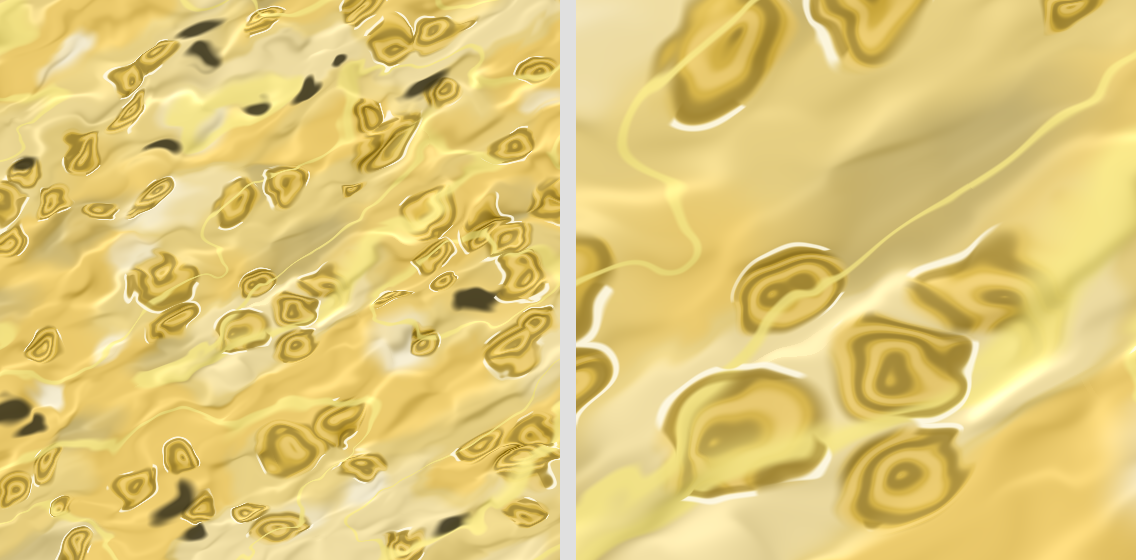
Left, the full canvas; right, a detail of the centre.
This texture is drawn by a WebGL 1 fragment shader. Its source:

```glsl
precision highp float;
uniform vec2 u_resolution;

// Colours
const vec3 SAND = vec3(0.90, 0.81, 0.51);
const vec3 HONEY = vec3(0.92, 0.79, 0.42);
const vec3 CREAM = vec3(0.93, 0.86, 0.63);
const vec3 LEMON = vec3(0.96, 0.90, 0.52);
const vec3 OCHRE = vec3(0.83, 0.69, 0.25);
const vec3 OLIVE = vec3(0.62, 0.51, 0.18);
const vec3 KHAKI = vec3(0.75, 0.68, 0.44);
const vec3 PEARL = vec3(0.96, 0.93, 0.83);
const vec3 SOOT = vec3(0.20, 0.18, 0.10);

// Grain direction in radians, distortion and relief
const float SLANT = 0.45;
const float SWAY = 0.05;
const float RIPPLE = 0.02;
const float RELIEF = 0.32;

// Cells per canvas, along and across the grain
const vec2 TONE_SCALE = vec2(5.0, 13.0);
const vec2 VEIN_SCALE = vec2(4.5, 12.0);
const vec2 FOLD_SCALE = vec2(13.0, 34.0);
const vec2 POCKET_SCALE = vec2(10.0, 14.0);
const vec2 SMEAR_SCALE = vec2(4.5, 9.0);
const vec2 PEARL_SCALE = vec2(7.0, 10.0);
const vec2 BLOT_SCALE = vec2(10.0, 18.0);

// Part of the cells that hold a spot
const float POCKET_SHARE = 0.40;
const float SMEAR_SHARE = 0.20;
const float PEARL_SHARE = 0.13;
const float BLOT_SHARE = 0.07;

vec2 hash2(vec2 cell) {
  vec3 h = fract(cell.xyx * vec3(0.1031, 0.1030, 0.0973));
  h += dot(h, h.yzx + 33.33);
  return fract((h.xx + h.yz) * h.zy);
}

// Cellular noise: random cell values blended by distance
float blendCells(vec2 p) {
  vec2 cell = floor(p), local = fract(p);
  float total = 0.0, weights = 0.0;
  for (int y = -1; y <= 1; y++) {
    for (int x = -1; x <= 1; x++) {
      vec2 o = vec2(float(x), float(y));
      vec2 d = o + hash2(cell + o) - local;
      float w = exp(-5.0 * dot(d, d));
      total += w * hash2(cell + o + 71.0).x;
      weights += w;
    }
  }
  return total / weights;
}

vec2 blendCells2(vec2 p) {
  return vec2(blendCells(p), blendCells(p + 40.0));
}

// Height of scattered spots: 1 at the centre, 0 at the rim
float scatter(vec2 p, float share, float seed) {
  vec2 cell = floor(p), local = fract(p);
  float height = 0.0;
  for (int y = -1; y <= 1; y++) {
    for (int x = -1; x <= 1; x++) {
      vec2 o = vec2(float(x), float(y));
      vec2 centre = o + 0.2 + 0.6 * hash2(cell + o + seed);
      vec2 kind = hash2(cell + o + seed + 19.0);
      float radius = mix(0.30, 0.65, kind.y);
      float spot = 1.0 - length(centre - local) / radius;
      height = max(height, step(kind.x, share) * spot);
    }
  }
  return height;
}

void main() {
  vec2 uv = gl_FragCoord.xy / min(u_resolution.x, u_resolution.y);
  float c = cos(SLANT), s = sin(SLANT);
  vec2 p = vec2(c * uv.x + s * uv.y, c * uv.y - s * uv.x) + 3.0;

  // Bend the grain
  p += SWAY * (blendCells2(p * vec2(9.0, 16.0)) - 0.5);
  p += RIPPLE * (blendCells2(p * vec2(26.0, 38.0)) - 0.5);

  // Soft ground
  float tone = blendCells(p * TONE_SCALE);
  float fold = blendCells(p * FOLD_SCALE);
  vec3 color = mix(SAND, HONEY, smoothstep(0.45, 0.68, tone));
  color = mix(color, CREAM, 1.0 - smoothstep(0.22, 0.40, tone));

  // Grey and pearly smears, streaked by the folds
  float smear = scatter(p * SMEAR_SCALE, SMEAR_SHARE, 31.0);
  color = mix(color, KHAKI, smoothstep(0.0, 0.5, smear) * mix(0.3, 1.0, fold));
  float pearl = scatter(p * PEARL_SCALE, PEARL_SHARE, 53.0);
  color = mix(color, PEARL, smoothstep(0.05, 0.6, pearl) * mix(0.5, 1.0, fold));

  // Banded olive pockets
  float pocket = scatter(p * POCKET_SCALE, POCKET_SHARE, 5.0);
  float band = 0.5 + 0.5 * sin(13.0 * pocket + 14.0 * fold);
  vec3 filling = mix(OCHRE, OLIVE, smoothstep(0.45, 1.0, band));
  filling = mix(HONEY, filling, smoothstep(0.0, 0.4, band));
  color = mix(color, filling, 0.85 * smoothstep(0.04, 0.28, pocket));

  // Pale winding veins
  float vein = abs(blendCells(p * VEIN_SCALE + 21.0) - 0.5);
  color = mix(color, LEMON, 0.85 * (1.0 - smoothstep(0.015, 0.06, vein)));

  // Embossed folds
  vec2 lightStep = vec2(0.004, -0.008);
  color += RELIEF * (fold - blendCells((p + lightStep) * FOLD_SCALE));

  // Dark blots, and glints with shadows on broken pocket rims
  float blot = scatter(p * BLOT_SCALE, BLOT_SHARE, 87.0);
  color = mix(color, SOOT, 0.85 * smoothstep(0.2, 0.65, blot));
  float broken = smoothstep(0.56, 0.68, blendCells(p * vec2(30.0, 40.0) + 9.0));
  float shade = 1.0 - smoothstep(0.02, 0.09, abs(pocket - 0.22));
  float glint = 1.0 - smoothstep(0.02, 0.07, abs(pocket - 0.10));
  color = mix(color, OLIVE, 0.6 * broken * shade);
  color = mix(color, vec3(1.0, 0.98, 0.90), 0.9 * broken * glint);

  gl_FragColor = vec4(clamp(color, 0.0, 1.0), 1.0);
}
```
